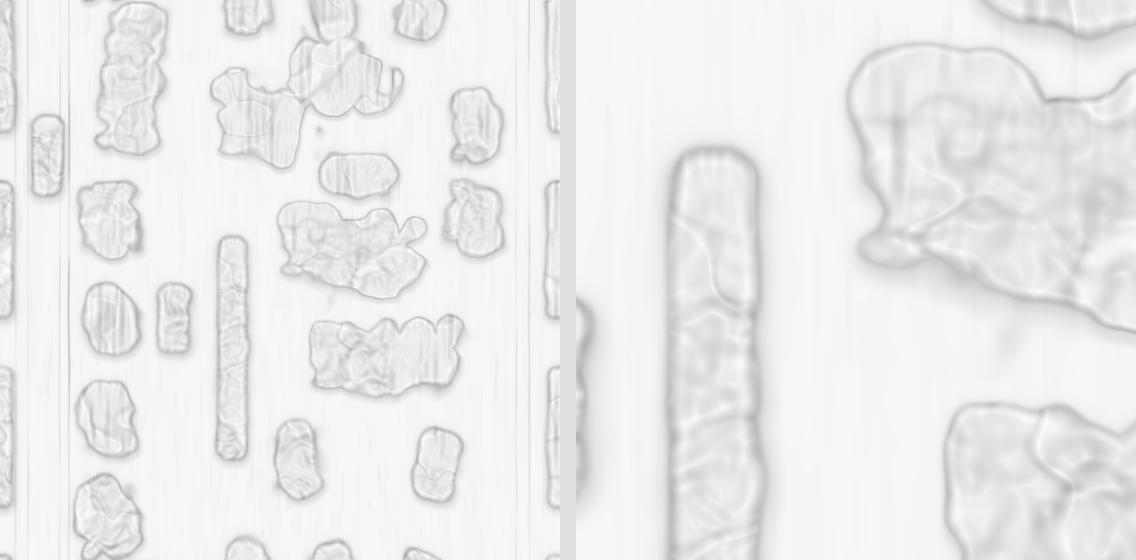
Left: the whole. Right: its middle third, enlarged.
A WebGL 1 fragment shader for this texture map:

```glsl
precision highp float;
// Pale relief map of rough stone chunks and slabs set on a board with vertical seams.
uniform vec2 u_resolution;

float hash(vec2 p) {
  return fract(sin(dot(p, vec2(127.1, 311.7))) * 43758.5453);
}

float noise(vec2 p) {
  vec2 i = floor(p), f = fract(p);
  f = f * f * (3.0 - 2.0 * f);
  return mix(mix(hash(i), hash(i + vec2(1, 0)), f.x),
             mix(hash(i + vec2(0, 1)), hash(i + vec2(1, 1)), f.x), f.y);
}

mat2 rotate(float a) {
  return mat2(cos(a), -sin(a), sin(a), cos(a));
}

float bell(float x, float width) {
  return exp(-x * x / (width * width));
}

// Signed distance to a row of lumpy rounded blocks that wraps around the canvas
float blocks(vec2 p, vec2 first, vec2 spacing, float count, vec2 size, float seed) {
  float best = 1.0;
  for (int i = 0; i < 4; i++) {
    float n = float(i);
    if (n >= count) break;
    vec2 id = vec2(n, seed);
    vec2 q = fract(p - first - spacing * n + 0.5) - 0.5;
    vec2 h = size * vec2(0.9 + 0.2 * hash(id), 0.88 + 0.24 * hash(id + 7.3));
    float thin = min(h.x, h.y), aspect = thin / max(h.x, h.y);
    q *= rotate((hash(id + 3.1) - 0.5) * aspect * aspect);
    float corner = thin * 0.75;
    vec2 e = abs(q) - h + corner;
    float d = length(max(e, 0.0)) + min(max(e.x, e.y), 0.0) - corner;
    // Billowed lobes with sharp notches, weaker on slender slabs
    float lobes = abs(2.0 * noise(q * 17.0 + 9.0 * id) - 1.0);
    float chips = noise(q * 45.0 + 5.0 * id);
    d -= thin * thin * (9.0 * (lobes - 0.45) + 4.0 * (chips - 0.5));
    best = min(best, d);
  }
  return best;
}

float stones(vec2 p) {
  // Slender slabs
  float d = blocks(p, vec2(0.0, 0.22), vec2(0.0, 0.333), 3.0, vec2(0.024, 0.13), 1.0);
  d = min(d, blocks(p, vec2(0.415, 0.38), vec2(0), 1.0, vec2(0.03, 0.195), 2.0));
  d = min(d, blocks(p, vec2(0.235, 0.86), vec2(0), 1.0, vec2(0.055, 0.15), 3.0));
  d = min(d, blocks(p, vec2(0.085, 0.72), vec2(0.225, -0.29), 2.0, vec2(0.029, 0.066), 4.0));
  // Chunks
  d = min(d, blocks(p, vec2(0.195, 0.07), vec2(0.0, 0.18), 4.0, vec2(0.05, 0.066), 5.0));
  d = min(d, blocks(p, vec2(0.85, 0.775), vec2(0.0, -0.16), 2.0, vec2(0.045, 0.062), 6.0));
  d = min(d, blocks(p, vec2(0.53, 0.18), vec2(0.25, -0.01), 2.0, vec2(0.042, 0.062), 7.0));
  d = min(d, blocks(p, vec2(0.44, 0.99), vec2(0.155, -0.01), 3.0, vec2(0.042, 0.045), 8.0));
  // Broad clusters
  d = min(d, blocks(p, vec2(0.62, 0.55), vec2(0.07, -0.19), 2.0, vec2(0.14, 0.066), 9.0));
  d = min(d, blocks(p, vec2(0.46, 0.785), vec2(0.14, 0.08), 2.0, vec2(0.085, 0.07), 10.0));
  return min(d, blocks(p, vec2(0.64, 0.69), vec2(0), 1.0, vec2(0.07, 0.045), 11.0));
}

// Stone surface height: pitted lumps that turn into upright flutes in places
float relief(vec2 p) {
  vec2 q = rotate(0.6) * p + 0.012 * noise(p * 30.0);
  float pits = noise(q * 42.0) + 0.4 * noise(q.yx * 88.0 + 17.0);
  float flutes = noise(p * vec2(75.0, 9.0)) + 0.3 * noise(p * vec2(120.0, 35.0));
  float fluted = smoothstep(0.5, 0.75, noise(p * vec2(5.0, 3.0) + 4.0));
  return mix(pits, flutes, 0.75 * fluted);
}

float seam(vec2 p, float at, float width) {
  float x = p.x - at - 0.002 * (noise(vec2(at * 90.0, p.y * 9.0)) - 0.5);
  float wear = smoothstep(0.15, 0.8, noise(vec2(at * 70.0, p.y * 14.0)));
  return bell(x, width) * (0.3 + 0.7 * wear);
}

void main() {
  vec2 p = gl_FragCoord.xy / u_resolution;
  float d = stones(p);
  float below = stones(p + vec2(-0.002, 0.007));
  float inside = 1.0 - smoothstep(-0.002, 0.002, d);

  // Board: faint upright grain, hairline scratches and seams
  float grain = noise(p * vec2(170.0, 14.0));
  float scratch = smoothstep(0.8, 0.95, noise(p * vec2(230.0, 20.0) + 31.0));
  float board = 0.97 - 0.012 * grain - 0.035 * scratch * noise(p * 9.0);
  board -= 0.2 * seam(p, 0.123, 0.0017) + 0.1 * seam(p, 0.107, 0.0015);
  board -= 0.08 * seam(p, 0.05, 0.002) + 0.07 * seam(p, 0.028, 0.002);
  board -= 0.1 * seam(p, 0.945, 0.0018) + 0.07 * seam(p, 0.922, 0.0018);

  // Soft contact shade, heavier beneath the stones
  board -= 0.06 * exp(-max(d, 0.0) / 0.006);
  board -= 0.07 * (1.0 - smoothstep(-0.003, 0.014, below));

  // Stone: steeper relief is darker, with creases and pale veins
  float base = relief(p);
  vec2 slope = vec2(relief(p + vec2(0.003, 0)), relief(p + vec2(0, 0.003))) - base;
  float steep = length(slope) / 0.126;
  float fold = noise(p * 15.0 + 0.5 * noise(p * 40.0) + 50.0) - 0.5;
  float stone = 0.945 - 0.085 * min(steep, 2.0);
  stone -= 0.06 * bell(fold, 0.045);
  stone += 0.04 * bell(fold - 0.09, 0.025);
  stone += 0.03 * bell(d + 0.009, 0.003);

  // Worn dark outline
  float rim = 0.06 + 0.1 * noise(p * 24.0 + 11.0);
  float shade = mix(board, stone, inside) - rim * bell(d + 0.001, 0.0038);
  gl_FragColor = vec4(vec3(clamp(shade, 0.6, 0.975)), 1.0);
}
```
